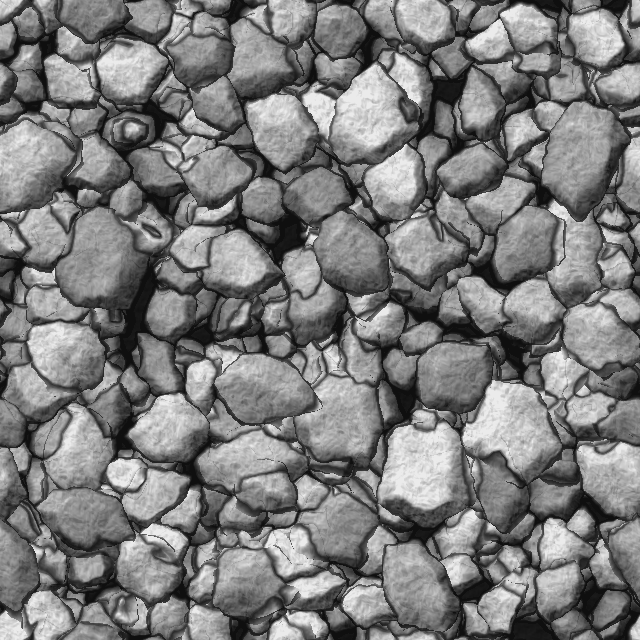
A Shadertoy shader for this texture:

```glsl
struct Stone { float height, top, tone; vec2 slope, local; };

float hash(vec2 p) {
    vec3 v = fract(p.xyx * 0.1031);
    v += dot(v, v.yzx + 33.33);
    return fract((v.x + v.y) * v.z);
}

vec2 wrap(vec2 cell, float period) {
    return floor(mod(cell + 0.5, period));
}

// Value noise that repeats after a whole number of cells
float noise(vec2 p, float period) {
    vec2 i = floor(p), f = fract(p);
    f = f * f * (3.0 - 2.0 * f);
    vec2 a = wrap(i, period), b = wrap(i + 1.0, period);
    return mix(mix(hash(a), hash(vec2(b.x, a.y)), f.x),
               mix(hash(vec2(a.x, b.y)), hash(b), f.x), f.y);
}

float roughness(vec2 p) {
    float sum = 0.0, weight = 0.4;
    for (int i = 0; i < 4; i++) {
        sum += weight * noise(p, 997.0);
        p = p * 2.03 + 17.0;
        weight *= 0.72;
    }
    return sum;
}

// Convex rock: smooth minimum of a tilted cap and seven side planes
Stone makeStone(vec2 offset, vec2 id, float radius, float base) {
    float turn = 6.2832 * hash(id + 211.0);
    mat2 spin = mat2(cos(turn), sin(turn), -sin(turn), cos(turn));
    float stretch = mix(1.0, 1.3, hash(id + 307.0));
    vec2 squash = vec2(1.0 / stretch, stretch * 0.95);
    vec2 q = spin * offset * squash;
    float sharpness = 12.0 / radius;

    vec2 tilt = (vec2(hash(id + 401.0), hash(id + 503.0)) - 0.5) * 0.8;
    float total = exp(-sharpness * (0.5 * radius + dot(tilt, q)));
    vec2 slope = tilt * total;
    for (float k = 0.0; k < 7.0; k++) {
        vec2 seed = id + vec2(31.0 * k, 601.0);
        float angle = 6.2832 * (k + 0.7 * hash(seed)) / 7.0;
        float steep = mix(0.75, 3.0, hash(seed + 97.0));
        vec2 side = steep * vec2(cos(angle), sin(angle));
        float reach = steep * radius * mix(0.72, 1.0, hash(seed + 193.0));
        float w = exp(-sharpness * (reach - dot(side, q)));
        total += w;
        slope -= side * w;
    }
    float h = -log(total) / sharpness;
    slope = (slope / total * squash) * spin;
    // The flank drops off sharply below the widest outline
    float drop = h < 0.0 ? 6.0 : 1.0;
    return Stone(base + h * drop, base + 0.5 * radius,
                 mix(0.74, 1.14, hash(id + 701.0)), slope * drop,
                 offset + 5.0 * hash(id + 809.0));
}

float shade(Stone s) {
    vec3 light = normalize(vec3(-0.3, 0.5, 0.8));
    float diffuse = max(dot(normalize(vec3(-s.slope, 1.0)), light), 0.0);
    vec2 p = s.local * 45.0;
    float grain = roughness(p);
    float relief = grain - roughness(p + vec2(-0.1, 0.16));
    float stain = noise(s.local * 24.0, 997.0) - 0.5;
    float pits = smoothstep(0.36, 0.22, noise(s.local * 150.0, 997.0));
    float lit = 0.27 + 0.58 * diffuse + 0.42 * relief + 0.22 * (grain - 0.5);
    float depth = mix(0.4, 1.0, smoothstep(-0.025, 0.025, s.height));
    return s.tone * depth * (lit + 0.12 * stain - 0.07 * pits);
}

void mainImage(out vec4 fragColor, in vec2 fragCoord) {
    vec2 uv = fragCoord / iResolution.xy;
    // Uneven outlines
    vec2 p = uv + 0.009 * (vec2(noise(uv * 32.0, 32.0), noise(uv * 32.0 + 9.0, 32.0)) - 0.5);
    p += 0.004 * (vec2(noise(uv * 96.0, 96.0), noise(uv * 96.0 + 9.0, 96.0)) - 0.5);

    // Keep the two highest surfaces of the pile
    Stone upper = Stone(-0.035, -0.035, 0.3, vec2(0.0), uv);
    Stone under = upper;
    under.height = -0.08;
    for (float layer = 0.0; layer < 4.0; layer++) {
        float count = 7.0 + 3.0 * layer;
        for (int j = 0; j < 9; j++) {
            vec2 cell = floor(p * count) + vec2(j % 3 - 1, j / 3 - 1);
            vec2 id = wrap(cell, count) + vec2(0.0, 37.0 * layer);
            if (hash(id + 907.0) < 0.42 - 0.25 * layer) continue;
            vec2 jitter = 0.05 + 0.9 * vec2(hash(id), hash(id + 101.0));
            vec2 offset = p - (cell + jitter) / count;
            float radius = mix(0.4, 0.58, hash(id + 151.0)) / count;
            if (length(offset) > 1.8 * radius) continue;
            float base = 0.032 * hash(id + 173.0) - 0.007 * layer;
            Stone s = makeStone(offset, id, radius, base);
            if (s.height > upper.height) { under = upper; upper = s; }
            else if (s.height > under.height) under = s;
        }
    }

    // Contact shadows fall on the lower of the two stones
    vec2 across = upper.slope - under.slope;
    float gap = (upper.height - under.height) / max(length(across), 0.5);
    float facing = 0.5 + 0.5 * dot(across / max(length(across), 0.01), vec2(0.5, -0.86));
    float shadow = smoothstep(-0.002, mix(0.007, 0.022, facing), gap);
    bool raised = upper.top > under.top;
    float front = shade(upper) * (raised ? mix(0.72, 1.0, smoothstep(0.0, 0.005, gap))
                                         : mix(0.2, 1.0, shadow));
    float back = shade(under) * (raised ? 0.22 : 0.72);
    float grey = mix(back, front, 0.5 + 0.5 * smoothstep(0.0, 0.0018, gap));
    fragColor = vec4(vec3(clamp(grey, 0.06, 0.92)), 1.0);
}
```
